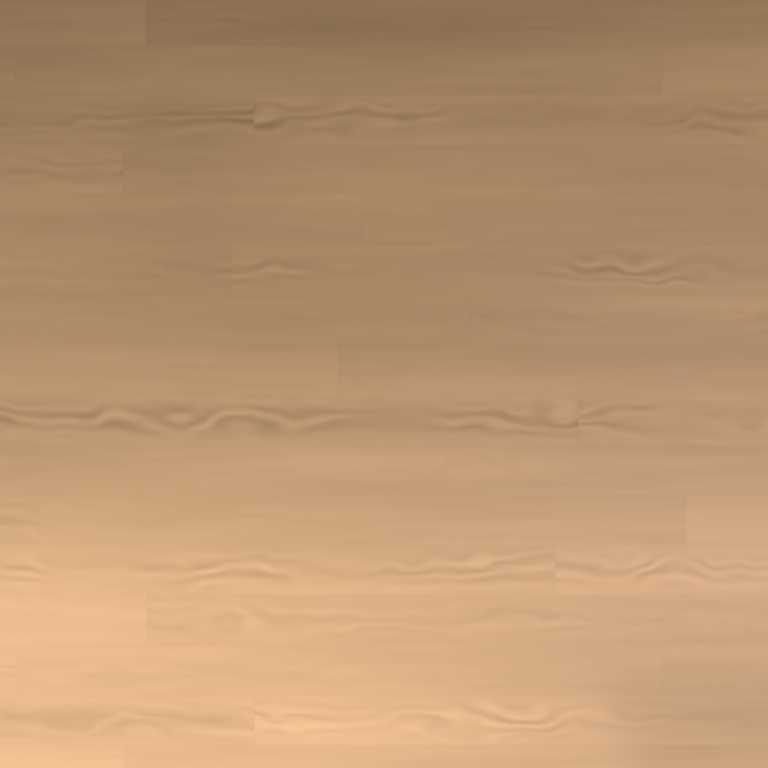
Write a WebGL 2 fragment shader that draws this texture.

```glsl
#version 300 es
precision highp float;
// Pale oak plank floor with staggered joints, soft grain and a warm low-left glow.
uniform vec2 u_resolution;
out vec4 outColor;

#define ROWS 15.36          // planks down the canvas
#define PLANK_LENGTH 0.8425 // canvas widths
#define STAGGER 0.0703      // joint shift from row to row
#define ALTERNATE 0.24      // extra joint shift of even rows
#define SEAM_DEPTH 0.008
#define BAND_DEPTH 0.050    // broad tonal bands along the wood
#define STREAK_DEPTH 0.045
#define FIGURE_DEPTH 0.046
#define PLANK_VARIATION 0.024
#define SOFTNESS 0.0024     // width of the edge smoothing

const vec3 OAK_DARK = vec3(0.56, 0.45, 0.333);
const vec3 OAK_LIGHT = vec3(0.91, 0.73, 0.555);

float hash(vec2 p) {
    vec3 q = fract(vec3(p.xyx) * 0.1031);
    q += dot(q, q.yzx + 33.33);
    return fract((q.x + q.y) * q.z);
}

float noise(vec2 p) {
    vec2 i = floor(p), f = fract(p);
    f = f * f * (3.0 - 2.0 * f);
    return mix(mix(hash(i), hash(i + vec2(1, 0)), f.x),
               mix(hash(i + vec2(0, 1)), hash(i + vec2(1, 1)), f.x), f.y);
}

float fbm(vec2 p) {
    float sum = 0.0, amplitude = 0.5;
    for (int i = 0; i < 4; i++) {
        sum += amplitude * noise(p);
        p = p * 2.03 + 17.1;
        amplitude *= 0.5;
    }
    return sum;
}

// Arched grain running along the middle of a plank; v spans -0.5 to 0.5.
float figure(float x, float v, float seed) {
    float warp = noise(vec2(x * 13.0 + seed, v * 2.0 + seed));
    warp += 0.4 * noise(vec2(x * 34.0 - seed, v * 4.0 + seed));
    float rings = sin(warp * 10.0 + v * 19.0);
    float patches = 0.15 + 0.85 * smoothstep(0.15, 0.6, noise(vec2(x * 6.0 + seed, seed)));
    float broken = 1.5 * noise(vec2(x * 26.0, v * 8.0 + seed)) + 0.2;
    return rings * broken * patches * exp(-11.0 * v * v);
}

// Brightness offset of the wood; p.y runs downward.
float planks(vec2 p) {
    float rowPos = p.y * ROWS + 0.1;
    float row = floor(rowPos);
    float v = fract(rowPos) - 0.5;
    float shift = 0.02 + STAGGER * (row - 1.0) + ALTERNATE * (1.0 - mod(row, 2.0));
    float along = (p.x - shift) / PLANK_LENGTH;
    vec2 id = vec2(row, floor(along)) + 40.0;
    float seed = hash(id) * 60.0;

    // Plank tone and long streaks
    float tone = PLANK_VARIATION * (hash(id + 9.0) - 0.5);
    tone += STREAK_DEPTH * (fbm(vec2(p.x * 4.0 + seed, p.y * 60.0)) - 0.47);
    tone += 0.026 * (fbm(vec2(p.x * 14.0 + seed, p.y * 140.0)) - 0.47);

    // Every third row is strongly figured, the others only now and then
    float figured = mod(row, 3.0) == 2.0 ? 1.0 : 0.6 * smoothstep(0.65, 0.95, hash(id + 3.0));
    tone += figured * (FIGURE_DEPTH * figure(p.x, v, seed) - 0.020 * exp(-12.0 * v * v));

    // Faint seams between rows and at plank ends
    float rowGap = (0.5 - abs(v)) / ROWS;
    float endGap = (0.5 - abs(fract(along) - 0.5)) * PLANK_LENGTH;
    tone -= SEAM_DEPTH * 0.5 * (1.0 - smoothstep(0.0, 0.005, rowGap));
    tone -= SEAM_DEPTH * (1.0 - smoothstep(0.0, 0.003, endGap));
    return tone;
}

// Light level as the red value; p.y runs downward.
float lighting(vec2 p) {
    float level = 0.593 + 0.17 * p.y + 0.175 * smoothstep(0.45, 0.82, p.y);
    level -= 0.115 * smoothstep(0.3, 1.0, p.x) * smoothstep(0.5, 0.95, p.y);
    level += 0.03 * p.x * (1.0 - p.y);
    // Dim upper edge, darkest at the left
    level -= (0.055 - 0.03 * p.x) * (1.0 - smoothstep(0.0, 0.14, p.y));
    // Soft shadow in the lower right corner
    float edge = p.x + 0.6 * (p.y - 1.0) - 0.82 + 0.9 * (1.0 - p.y);
    level -= 0.04 * smoothstep(-0.04, 0.05, edge) * smoothstep(0.84, 0.92, p.y);
    // Uneven light and broad bands along the boards
    level += 0.025 * (noise(p * 4.0) - 0.5);
    return level + BAND_DEPTH * (noise(vec2(p.x * 2.0, p.y * 20.0) + 5.0) - 0.5);
}

void main() {
    vec2 p = gl_FragCoord.xy / u_resolution;
    p.y = 1.0 - p.y;

    // Average a small grid of samples to soften every edge
    float wood = 0.0;
    for (int i = 0; i < 9; i++) {
        vec2 cell = vec2(i % 3, i / 3) - 1.0;
        wood += planks(p + cell * SOFTNESS * 0.5) / 9.0;
    }

    float level = lighting(p) + wood;
    vec3 color = mix(OAK_DARK, OAK_LIGHT, (level - OAK_DARK.r) / (OAK_LIGHT.r - OAK_DARK.r));
    // Cooler light toward the right
    color += vec3(-0.003, 0.0, 0.016) * smoothstep(0.3, 1.0, p.x) * smoothstep(0.1, 0.6, p.y);
    outColor = vec4(color, 1.0);
}
```
